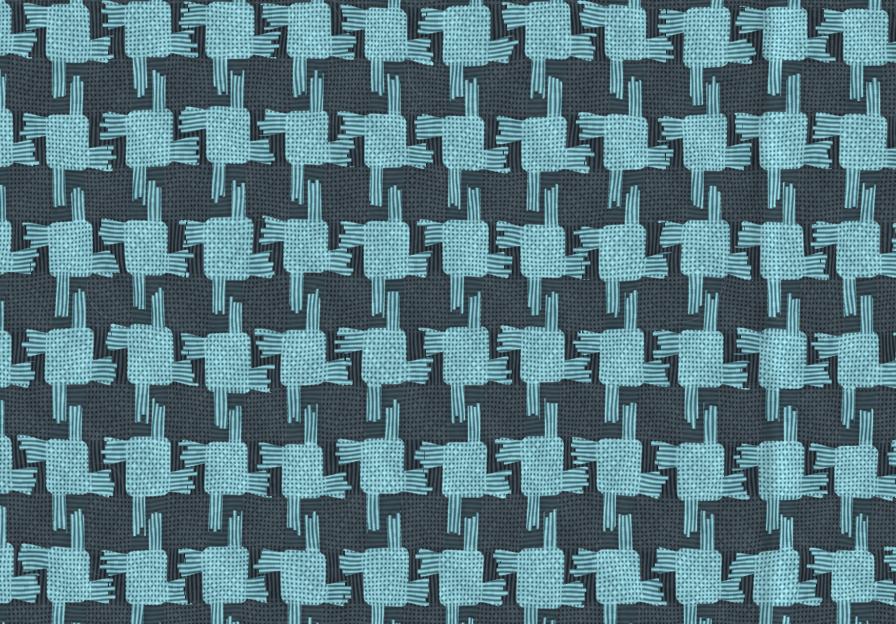
This texture is drawn by a WebGL 1 fragment shader. Its source:

```glsl
precision highp float;

uniform vec2 u_resolution;

#define REPEATS vec2(11.25, 5.7)
#define ORIGIN vec2(0.87, 0.44)
#define THREADS vec2(20.0, 24.0)
#define CELL_ASPECT 1.38
#define BLOCK_HALF vec2(0.285, 0.36)
#define FRAY 0.13
#define SWAY 0.035
#define AQUA vec3(0.57, 0.80, 0.84)
#define AQUA_SHADE vec3(0.25, 0.41, 0.45)
#define SLATE vec3(0.265, 0.315, 0.345)
#define SLATE_SHADE vec3(0.12, 0.15, 0.18)
#define TAU 6.28318

float hash(vec2 p) {
  return fract(sin(dot(p, vec2(41.3, 289.1))) * 4375.85);
}

// Layered sines, roughly -1 to 1
float waves(vec2 p) {
  return 0.5 * sin(p.x * 1.7 + 2.0 * sin(p.y * 1.1))
       + 0.3 * sin(p.y * 3.1 + p.x * 2.3)
       + 0.2 * sin(p.x * 6.7 - p.y * 4.9);
}

float roundBox(vec2 p, vec2 halfSize, float radius) {
  vec2 e = abs(p) - halfSize + radius;
  return length(max(e, 0.0)) + min(max(e.x, e.y), 0.0) - radius;
}

// Woven block with four loose floats arranged as a pinwheel
float pinwheel(vec2 p, vec2 fray, float seed) {
  vec2 size = BLOCK_HALF * (0.95 + 0.1 * seed);
  float d = roundBox(p, size, 0.11);
  vec2 along = vec2(0.56, 0.80) + fray * FRAY;
  float flare = 0.05 * smoothstep(0.25, 0.55, abs(p.x));
  vec2 column = vec2(p.x * sign(p.y) - 0.11, abs(p.y) - along.y * 0.5);
  vec2 band = vec2(abs(p.x) - along.x * 0.5, -p.y * sign(p.x) - 0.19);
  d = min(d, roundBox(column, vec2(0.085, along.y * 0.5), 0.02));
  return min(d, roundBox(band, vec2(along.x * 0.5, 0.125 + flare), 0.02));
}

// Faint loose fibres: short arcs scattered over the cloth
float fibres(vec2 p, float width) {
  float sum = 0.0;
  for (int i = 0; i < 9; i++) {
    float k = float(i);
    vec2 r = p - vec2(hash(vec2(k, 1.0)) * 1.44, hash(vec2(k, 2.0)));
    float angle = TAU * hash(vec2(k, 3.0));
    float radius = 0.03 + 0.06 * hash(vec2(k, 4.0));
    float arc = smoothstep(0.2, 0.7, dot(normalize(r + 1e-5), vec2(cos(angle), sin(angle))));
    sum += arc * (1.0 - smoothstep(0.0, width, abs(length(r) - radius)));
  }
  return min(sum, 1.0);
}

void main() {
  vec2 uv = gl_FragCoord.xy / u_resolution;
  float pixel = REPEATS.x / u_resolution.x;

  // Slightly skewed, swaying cloth
  vec2 q = uv * REPEATS - ORIGIN;
  q += vec2(0.15 * uv.x * (1.0 - uv.y), 0.07 * uv.x * uv.y);
  q += SWAY * vec2(waves(q * 0.9 + 3.0), waves(q.yx * 0.8 + 8.0));

  // Thread positions, with individual lengths and tones
  vec2 thread = q * THREADS + 0.35 * vec2(waves(q * 3.1), waves(q.yx * 2.7 + 5.0));
  vec2 index = floor(thread);
  vec2 cell = floor(q * 2.0);
  vec2 fray = vec2(hash(vec2(index.y, cell.x)), hash(vec2(cell.y, index.x))) - 0.5;
  float detail = 1.0 - smoothstep(0.35, 0.9, THREADS.x * pixel);
  vec2 strand = 0.5 - 0.5 * detail * cos(TAU * thread);

  // Nearest aqua figure
  float d = 1.0;
  for (int j = -1; j <= 1; j++) {
    for (int i = -1; i <= 1; i++) {
      vec2 id = floor(q + 0.5) + vec2(float(i), float(j));
      float seed = hash(id);
      vec2 p = q - id - 0.05 * (vec2(seed, hash(id + 17.0)) - 0.5);
      d = min(d, pinwheel(p * vec2(1.0, CELL_ASPECT), fray, seed));
    }
  }
  float aqua = clamp(0.5 - d / (1.5 * pixel), 0.0, 1.0);

  // Plain weave in blocks of either colour, single direction in floats
  vec2 stretch = vec2(1.0, CELL_ASPECT);
  vec2 toAqua = (fract(q + 0.5) - 0.5) * stretch;
  vec2 toSlate = (fract(q) - 0.5) * stretch;
  float blockDist = min(roundBox(toAqua, BLOCK_HALF, 0.11), roundBox(toSlate, BLOCK_HALF, 0.11));
  float woven = 1.0 - smoothstep(-0.02, 0.03, blockDist);
  float aquaColumn = step(0.0, cos(TAU * q.x));
  float upright = mix(1.0 - aquaColumn, aquaColumn, aqua);
  float loose = mix(strand.y, strand.x, upright);
  float overUnder = 0.12 * detail * sin(0.5 * TAU * thread.x) * sin(0.5 * TAU * thread.y);
  float grid = 1.0 - (1.0 - strand.x) * (1.0 - strand.y) + overUnder;
  float light = mix(loose, grid, woven);
  light += 0.2 * (hash(index) - 0.5) + 0.1 * waves(q * 4.3);

  // Dye colours, with aqua glimpsed through the open slate bands
  vec3 slateGap = mix(SLATE_SHADE, AQUA_SHADE, 0.35 * aquaColumn * (1.0 - woven));
  vec3 slate = mix(slateGap, SLATE, light);
  vec3 color = mix(slate, mix(AQUA_SHADE, AQUA, light), aqua);

  // Soft shade around the raised figures, then a crease and loose fibres
  color *= 1.0 - 0.15 * (1.0 - aqua) * (1.0 - smoothstep(0.0, 0.07, d));
  float fold = uv.x - 0.868 - 0.006 * sin(uv.y * 7.0);
  color *= 1.0 + 0.08 * exp(-pow(fold * 90.0, 2.0)) - 0.12 * exp(-pow((fold + 0.016) * 110.0, 2.0));
  float hairWidth = max(0.0015, 0.12 * pixel);
  color = mix(color, vec3(0.5, 0.6, 0.63), 0.22 * fibres(uv * vec2(1.44, 1.0), hairWidth));
  gl_FragColor = vec4(clamp(color, 0.0, 1.0), 1.0);
}
```
